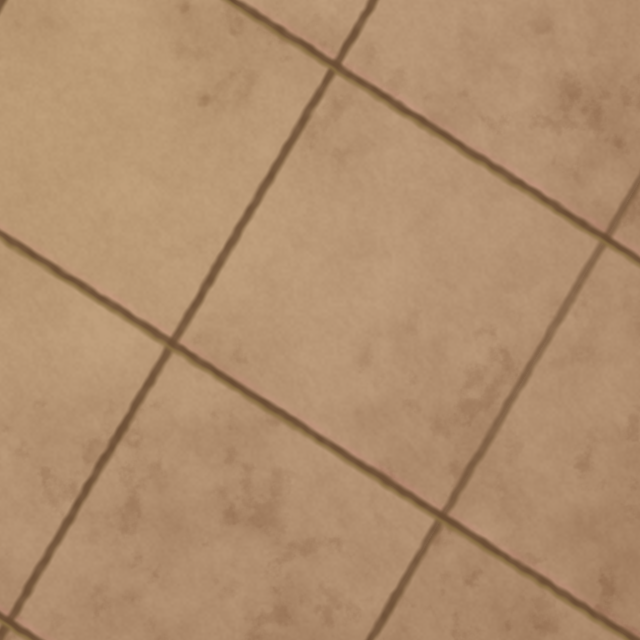
Reproduce this texture procedurally as a WebGL 2 fragment shader.

```glsl
#version 300 es
precision highp float;
// Slanted square ceramic floor tiles: mottled tan clay with soft brown grout joints.

uniform vec2 u_resolution;
out vec4 fragColor;

// Layout, in canvas units
const vec2 CORNER = vec2(0.5234, 0.8958);        // one crossing of the joints
const vec2 SIDE_ACROSS = vec2(0.4225, -0.2702);  // tile side running right
const vec2 SIDE_DOWN = vec2(-0.2552, -0.4349);   // tile side running down
const vec2 HALF_WIDTH = vec2(0.0068, 0.0078);    // steep joints, shallow joints
const float EDGE_SOFTNESS = 0.0044;
const float WOBBLE = 0.0030;

// Colours
const vec3 CLAY_LIGHT = vec3(0.738, 0.608, 0.482);
const vec3 CLAY_DARK = vec3(0.570, 0.425, 0.310);
const vec3 WARM_YELLOW = vec3(0.000, 0.003, -0.018);
const vec3 GROUT_BROWN = vec3(0.415, 0.298, 0.200);
const vec3 GROUT_OLIVE = vec3(0.545, 0.440, 0.265);
const vec3 PINK_RIM = vec3(0.030, -0.004, 0.022);

// Surface
const float MOTTLE_SCALE = 4.5;
const float BLOTCH_SCALE = 15.0;
const float SMUDGE_SCALE = 26.0;
const float GRAIN_SCALE = 130.0;
const vec2 CHIP = vec2(0.322, 0.843);
const float CHIP_RADIUS = 0.016;

float hash(vec2 p) {
    vec3 q = fract(vec3(p.xyx) * 0.1031);
    q += dot(q, q.yzx + 33.33);
    return fract((q.x + q.y) * q.z);
}

float noise(vec2 p) {
    vec2 i = floor(p), f = fract(p);
    f = f * f * (3.0 - 2.0 * f);
    return mix(mix(hash(i), hash(i + vec2(1, 0)), f.x),
               mix(hash(i + vec2(0, 1)), hash(i + vec2(1, 1)), f.x), f.y);
}

float fbm(vec2 p) {
    float sum = 0.0, amplitude = 0.5;
    for (int i = 0; i < 5; i++) {
        sum += amplitude * noise(p);
        p = mat2(1.6, 1.2, -1.2, 1.6) * p + 7.3;
        amplitude *= 0.55;
    }
    return sum;
}

vec3 clay(vec2 p, vec2 tile) {
    // Light falls off from the upper left to the lower right
    float falloff = smoothstep(0.15, 1.2, length((p - vec2(0.25, 0.78)) * vec2(1.0, 0.9)));
    vec2 q = p + 3.7 * vec2(hash(tile + 20.0), hash(tile + 41.0));

    // Broad clouds carry feathery blotches and small smudges, stronger in the dark parts
    float cloud = fbm(q * MOTTLE_SCALE) - 0.53;
    float blotch = fbm(q * BLOTCH_SCALE + 11.0) - 0.53;
    float gather = smoothstep(-0.15, 0.15, cloud + 0.25 * (falloff - 0.4));
    float smudge = smoothstep(0.56, 0.80, fbm(q * SMUDGE_SCALE + 31.0));

    // Fine grain, slightly stretched along a diagonal
    vec2 brushed = vec2(dot(p, vec2(0.8, 0.6)), dot(p, vec2(-0.6, 0.8)) * 0.6);
    float grain = noise(brushed * GRAIN_SCALE) + noise(p * GRAIN_SCALE * 1.6 + 5.0) - 1.0;

    float shade = 0.09 + 0.42 * falloff + 0.42 * cloud + (0.16 + 0.44 * gather) * blotch
                + (0.06 + 0.22 * gather) * smudge + 0.105 * grain;

    // One small chip in the glaze
    float chipDistance = length((p - CHIP) * vec2(1.2, 0.8)) + 0.014 * (noise(p * 110.0) - 0.5);
    shade += 0.45 * (1.0 - smoothstep(0.0, CHIP_RADIUS, chipDistance));

    vec3 color = mix(CLAY_LIGHT, CLAY_DARK, clamp(shade, -0.08, 1.0));
    return color + WARM_YELLOW * (1.0 - smoothstep(0.0, 0.7, distance(p, vec2(0.08, 0.78))));
}

void main() {
    vec2 p = gl_FragCoord.xy / u_resolution;
    float softness = max(EDGE_SOFTNESS, 1.0 / min(u_resolution.x, u_resolution.y));

    // Tile coordinates and signed distances to the nearest joints
    mat2 lattice = mat2(SIDE_ACROSS, SIDE_DOWN);
    vec2 cell = inverse(lattice) * (p - CORNER);
    vec2 spacing = abs(determinant(lattice)) / vec2(length(SIDE_DOWN), length(SIDE_ACROSS));
    vec2 offset = (cell - round(cell)) * spacing;
    offset += WOBBLE * (vec2(noise(p * 70.0), noise(p * 70.0 + 50.0)) - 0.5);

    vec3 color = clay(p, floor(cell));

    // Pinkish rim on the upper side of the shallow joints
    float rim = exp(-pow((offset.y + 0.013) / 0.006, 2.0));
    color += PINK_RIM * rim * (0.4 + 0.8 * noise(p * 45.0));

    // Grout: dark core, olive along the lower side, paler steep joints to the right
    vec2 cover = 1.0 - smoothstep(HALF_WIDTH - softness, HALF_WIDTH + softness, abs(offset));
    vec2 olive = smoothstep(vec2(0.0, -0.001), vec2(0.007, 0.005), offset) * vec2(0.4, 0.95);
    float paleness = 0.30 * smoothstep(0.55, 0.85, p.x);
    float wear = 0.80 + 0.20 * noise(p * 80.0);
    color = mix(color, mix(GROUT_BROWN, GROUT_OLIVE, olive.x), cover.x * wear * (0.94 - paleness));
    color = mix(color, mix(GROUT_BROWN, GROUT_OLIVE, olive.y), cover.y * wear);

    fragColor = vec4(color, 1.0);
}
```
